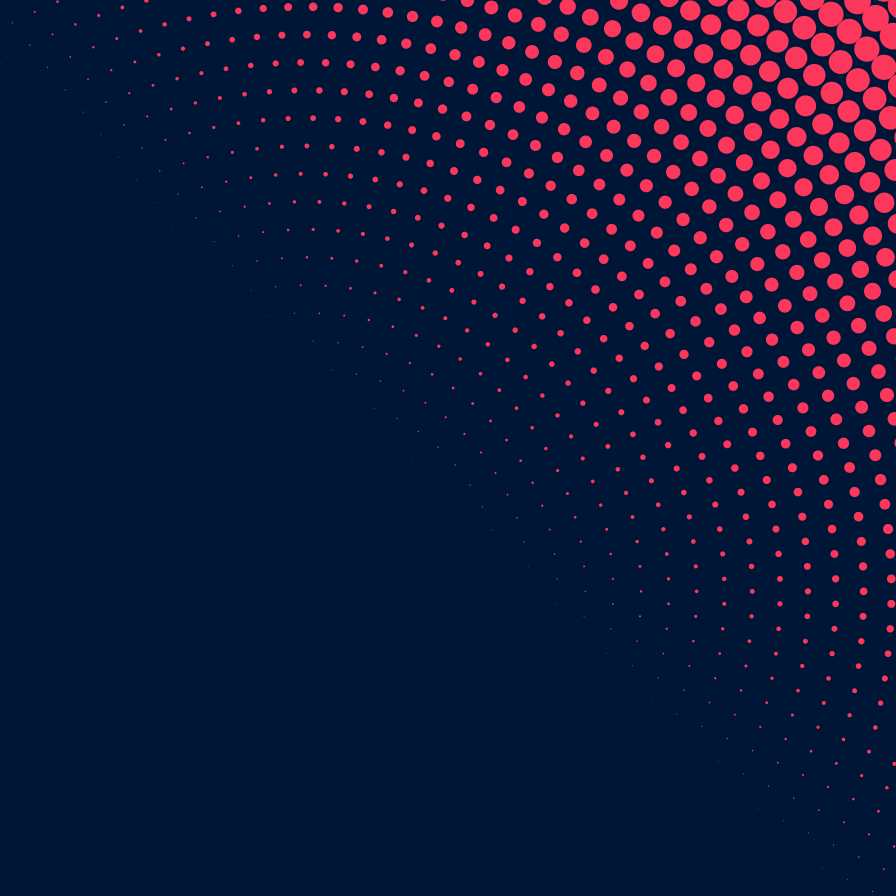
This background is drawn by a WebGL 1 fragment shader. Its source:

```glsl
precision highp float;

uniform vec2 u_resolution;

#define RING_CENTRE vec2(0.3425, 0.340)
#define RING_GAP 0.03107
#define DOTS_PER_RING_STEP 7.0
#define MAX_RADIUS 0.0157
#define FADE_START 0.876
#define FADE_END 2.0
#define GROWTH 1.35
#define NAVY vec3(0.0, 0.086, 0.216)
#define CORAL vec3(0.99, 0.215, 0.36)

const float TAU = 6.283185;

// Dots grow along the diagonal towards the upper right corner
float dotRadius(vec2 centre) {
  float t = (centre.x + centre.y - FADE_START) / (FADE_END - FADE_START);
  return MAX_RADIUS * pow(clamp(t, 0.0, 1.0), GROWTH);
}

// Smooth disc; those thinner than a pixel fade by their area
float discCoverage(float dist, float radius, float pixel) {
  float drawn = max(radius, 0.6 * pixel);
  float fade = radius / drawn;
  return fade * fade * clamp((drawn - dist) / pixel + 0.5, 0.0, 1.0);
}

// Position of a dot; odd rings are turned by half a step
vec2 dotCentre(float ring, float index) {
  float turn = (index + 0.5 * mod(ring, 2.0)) / (ring * DOTS_PER_RING_STEP);
  return RING_CENTRE + ring * RING_GAP * vec2(cos(turn * TAU), sin(turn * TAU));
}

void main() {
  float pixel = 1.0 / min(u_resolution.x, u_resolution.y);
  vec2 p = gl_FragCoord.xy * pixel;
  vec2 fromCentre = p - RING_CENTRE;
  float nearestRing = floor(length(fromCentre) / RING_GAP + 0.5);
  float turn = atan(fromCentre.y, fromCentre.x) / TAU;

  // Neighbouring dots on the nearest rings
  float coverage = 0.0;
  for (int i = -1; i <= 1; i++) {
    float ring = max(nearestRing + float(i), 1.0);
    float steps = turn * ring * DOTS_PER_RING_STEP - 0.5 * mod(ring, 2.0);
    float nearestDot = floor(steps + 0.5);
    for (int j = -1; j <= 1; j++) {
      vec2 centre = dotCentre(ring, nearestDot + float(j));
      float disc = discCoverage(distance(p, centre), dotRadius(centre), pixel);
      coverage = max(coverage, disc);
    }
  }

  gl_FragColor = vec4(mix(NAVY, CORAL, coverage), 1.0);
}
```
